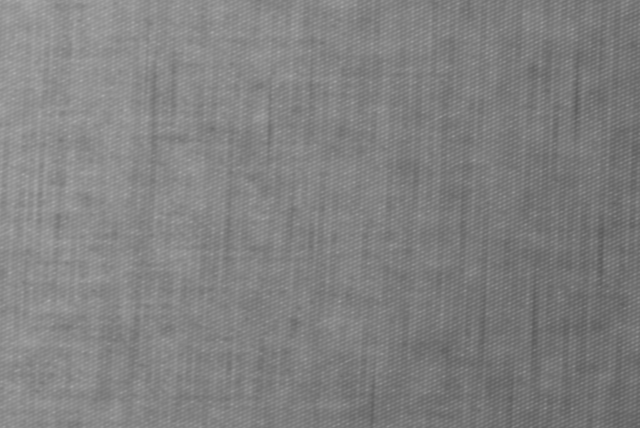
A Shadertoy shader for this texture:

```glsl
const float TAU = 6.2832;

// Tone
const float MID_GRAY = 0.507;
const vec2 LIGHT_FALL = vec2(-0.132, 0.050);
const float WEAVE_LEFT = 0.021;
const float WEAVE_RIGHT = 0.034;
const float WARP_CONTRAST = 0.024;
const float WEFT_CONTRAST = 0.012;
const float GRAIN_CONTRAST = 0.036;
const float MOTTLE_CONTRAST = 0.030;
const float SLUB_DEPTH = 0.066;
const float SPOT_DEPTH = 0.075;

// Sizes, in canvas heights
const vec2 THREADS = vec2(96.0, 100.0);
const float WARP_LEAN = 0.040;
const vec2 GRAIN_CELL = vec2(0.013, 0.009);
const vec2 MOTTLE_CELL = vec2(0.070, 0.048);
const vec2 WARP_SLUB_CELL = vec2(0.015, 0.24);
const vec2 WEFT_SLUB_CELL = vec2(0.12, 0.018);
const vec2 SPOT_CELL = vec2(0.036, 0.030);

vec3 hash3(vec2 p) {
    vec3 q = fract(p.xyx * vec3(0.1031, 0.1030, 0.0973));
    q += dot(q, q.yxz + 33.33);
    return fract((q.xxy + q.yzz) * q.zyx);
}

// Cellular noise: soft blobs; x = signed sum, y = sum of the rare ones
vec2 blobs(vec2 p, vec2 cellSize, float density, float seed) {
    vec2 q = p / cellSize + seed;
    vec2 cell = floor(q);
    vec2 total = vec2(0.0);
    for (int j = -1; j <= 1; j++) {
        for (int i = -1; i <= 1; i++) {
            vec2 id = cell + vec2(i, j);
            vec3 h = hash3(id + 71.0);
            vec2 d = q - id - h.xy;
            float bump = exp(-6.0 * dot(d, d));
            float rare = step(1.0 - density, h.z) * (0.4 + 0.6 * h.x);
            total += bump * vec2(2.0 * h.z - 1.0, rare);
        }
    }
    return total;
}

// Layered sines running along one thread
float threadTone(float id, float along, float seed) {
    vec3 h = hash3(vec2(id + 50.0, seed));
    float slow = sin(along * (4.0 + 5.0 * h.x) + TAU * h.y);
    float quick = sin(along * (15.0 + 15.0 * h.y) + TAU * h.z);
    return (h.z - 0.5) * 1.1 + 0.5 * slow + 0.4 * quick;
}

float threads(float across, float along, float seed) {
    float id = floor(across);
    float blend = smoothstep(0.1, 0.9, across - id);
    return mix(threadTone(id, along, seed),
               threadTone(id + 1.0, along, seed), blend);
}

// Twill stitches along one main diagonal, and thin warp grooves
float weave(vec2 t) {
    float falling = cos(TAU * (t.y + 0.5 * t.x));
    float rising = cos(TAU * (t.y - 0.5 * t.x));
    return 0.80 * rising + 0.20 * falling + 0.36 * cos(TAU * t.x);
}

void mainImage(out vec4 fragColor, in vec2 fragCoord) {
    vec2 p = fragCoord / iResolution.y;
    vec2 uv = fragCoord / iResolution.xy;

    // Cloth coordinates, leaning and slightly wavy
    vec2 cloth = vec2(p.x - WARP_LEAN * p.y, p.y + 0.012 * p.x);
    cloth.x += 0.0018 * sin(4.1 * p.y + 3.0 * p.x);
    cloth.y += 0.0016 * sin(7.0 * p.x + 1.3) + 0.0007 * sin(19.0 * p.x + 5.0 * p.y);
    vec2 t = cloth * THREADS;

    // Lighting
    float tone = MID_GRAY + dot(uv - 0.5, LIGHT_FALL);

    // Weave with uneven stitches
    float fromLeft = smoothstep(0.1, 0.95, uv.x);
    float grain = blobs(cloth, GRAIN_CELL, 0.0, 5.0).x;
    float stitch = weave(t) * (1.0 + 0.7 * grain);
    tone += stitch * mix(WEAVE_LEFT, WEAVE_RIGHT, fromLeft);
    tone += grain * GRAIN_CONTRAST * mix(1.15, 0.85, fromLeft);

    // Uneven yarn: warp darkens more than it brightens
    float warp = threads(t.x, cloth.y, 3.0);
    tone += (min(warp, 0.3 + 0.35 * warp) + 0.08) * WARP_CONTRAST;
    tone += threads(t.y * 0.8, cloth.x, 17.0) * WEFT_CONTRAST * mix(1.3, 0.6, fromLeft);
    tone += blobs(cloth, MOTTLE_CELL, 0.0, 23.0).x * MOTTLE_CONTRAST;

    // Dark slubs and spots
    tone -= blobs(cloth, WARP_SLUB_CELL, 0.07, 41.0).y * SLUB_DEPTH;
    tone -= blobs(cloth, WEFT_SLUB_CELL, 0.03, 67.0).y * SLUB_DEPTH * 0.4;
    tone -= blobs(cloth, SPOT_CELL, 0.012, 89.0).y * SPOT_DEPTH;

    fragColor = vec4(vec3(clamp(tone, 0.0, 1.0)), 1.0);
}
```
